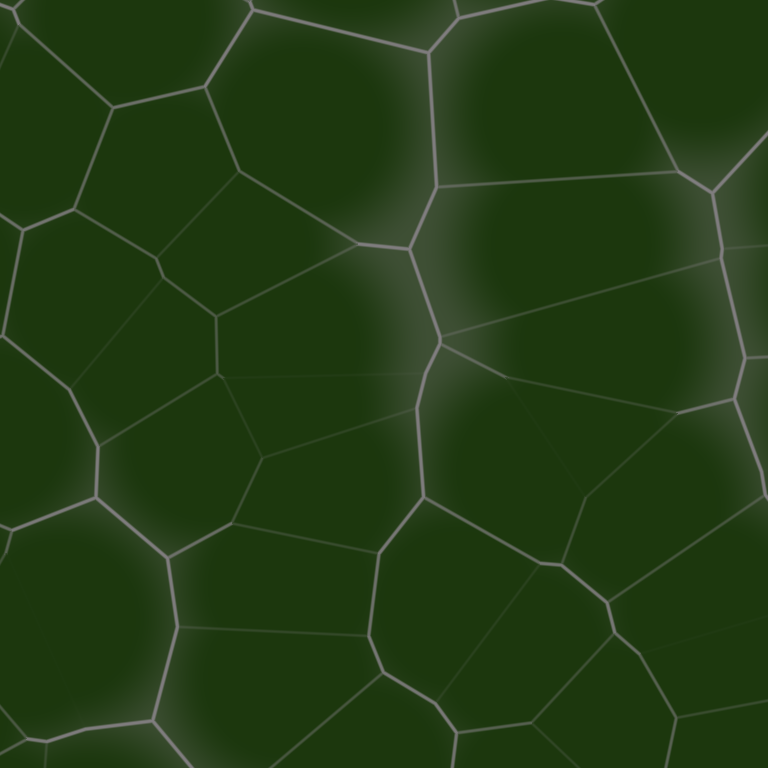
Write a three.js fragment shader that draws this pattern.

```glsl
varying vec2 vUv;

const float CELLS = 5.3;              // cells across the canvas
const vec2 OFFSET = vec2(17.0, 42.0); // region of the cell field
const float JITTER = 1.25;            // seed scatter, in cells
const vec3 GROUND = vec3(0.108, 0.215, 0.052);
const vec3 VEIN = vec3(0.53, 0.51, 0.53);
const float THIN = 0.0014;            // half width of the faintest vein
const float THICK = 0.0023;           // half width of the strongest vein
const float SOFT = 0.0016;            // edge softness
const float GAP_FAINT = 0.20;         // seed gap where a vein vanishes
const float GAP_STRONG = 1.55;        // seed gap giving a full vein
const float VEIN_AMOUNT = 0.90;
const float HAZE_START = 0.50;        // distance from seed, in cells
const float HAZE_FULL = 1.05;
const float HAZE_AMOUNT = 0.32;

vec2 hash22(vec2 p) {
  vec3 q = fract(p.xyx * vec3(0.1031, 0.1030, 0.0973));
  q += dot(q, q.yzx + 33.33);
  return fract((q.xx + q.yz) * q.zy);
}

// Offset from the sample point to the seed of a cell
vec2 seedAt(vec2 cell, vec2 p) {
  return cell + 0.5 + (hash22(cell) - 0.5) * JITTER - p;
}

void main() {
  vec2 p = vUv * CELLS + OFFSET;
  vec2 home = floor(p);

  // Nearest seed
  vec2 nearest = vec2(8.0);
  for (int y = -2; y <= 2; y++) {
    for (int x = -2; x <= 2; x++) {
      vec2 seed = seedAt(home + vec2(float(x), float(y)), p);
      if (dot(seed, seed) < dot(nearest, nearest)) nearest = seed;
    }
  }

  // Veins on the borders, stronger between seeds that lie far apart
  float vein = 0.0;
  for (int y = -3; y <= 3; y++) {
    for (int x = -3; x <= 3; x++) {
      vec2 across = seedAt(home + vec2(float(x), float(y)), p) - nearest;
      float gap = length(across);
      if (gap < 0.0001) continue;
      float border = dot(nearest + 0.5 * across, across / gap) / CELLS;
      float strength = smoothstep(GAP_FAINT, GAP_STRONG, gap);
      float halfWidth = mix(THIN, THICK, strength);
      float line = 1.0 - smoothstep(halfWidth - SOFT, halfWidth + SOFT, border);
      vein = max(vein, line * strength);
    }
  }

  // Soft haze around junctions far from every seed
  float haze = HAZE_AMOUNT * smoothstep(HAZE_START, HAZE_FULL, length(nearest));

  vec3 color = mix(GROUND, VEIN, haze);
  color = mix(color, VEIN, vein * VEIN_AMOUNT);
  gl_FragColor = vec4(color, 1.0);
}
```
